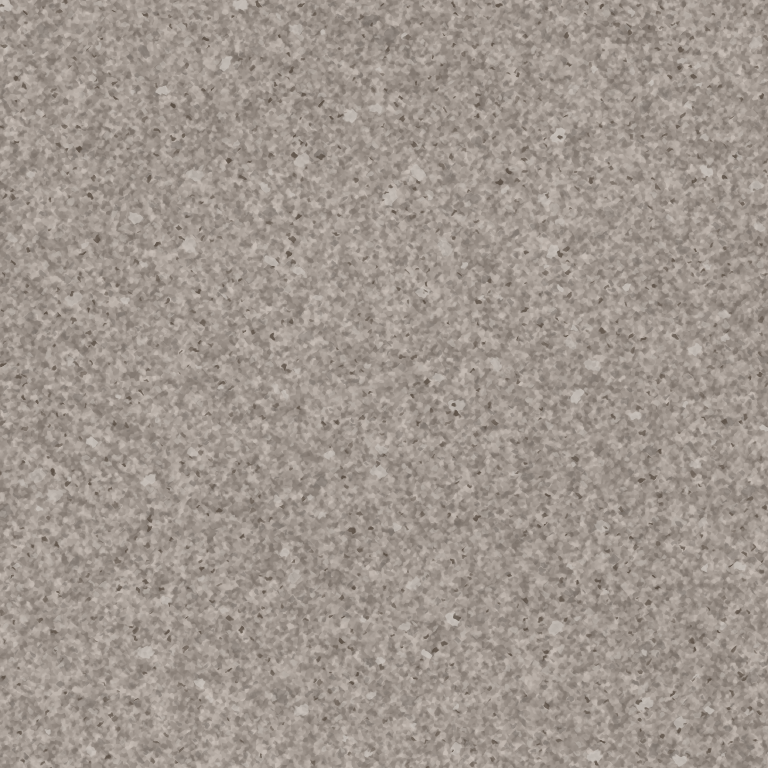
Reproduce this texture procedurally as a WebGL 1 fragment shader.

```glsl
precision highp float;
// Fine grey-beige granite: a soft cellular grain ground with scattered
// pale, grey and dark mineral chips. Each chip layer is a jittered grid of
// small rotated ellipses whose outlines are bent by layered sines.

uniform vec2 u_resolution;

const vec3 GROUND = vec3(0.632, 0.594, 0.563);
const vec3 PALE   = vec3(0.785, 0.760, 0.735);
const vec3 CREAM  = vec3(0.725, 0.696, 0.667);
const vec3 GREY   = vec3(0.480, 0.450, 0.425);
const vec3 UMBER  = vec3(0.340, 0.295, 0.255);

const float COARSE_CELLS = 125.0;  // grain cells across the canvas
const float FINE_CELLS   = 225.0;
const float COARSE_TONE  = 0.082;  // grain contrast
const float FINE_TONE    = 0.065;
const float DRIFT_TONE   = 0.010;  // broad light and dark drift
const float EDGE         = 0.0016; // softness of chip outlines
const float SQUASH       = 1.45;   // chip length over width
const float TILT         = 1.1;    // largest chip angle, radians

vec3 hash3(vec2 cell, float seed) {
  vec3 h = fract(vec3(cell.xyx + seed * 17.31) * vec3(0.1031, 0.1030, 0.0973));
  h += dot(h, h.yxz + 33.33);
  return fract((h.xxy + h.yzz) * h.zyx);
}

// Smooth cellular noise, -1 to 1: blended random tones of nearby cells
float grain(vec2 p, float cells, float seed) {
  vec2 g = p * cells;
  vec2 base = floor(g);
  float tone = 0.0;
  float total = 0.0;
  for (int y = -1; y <= 1; y++) {
    for (int x = -1; x <= 1; x++) {
      vec2 cell = base + vec2(float(x), float(y));
      vec3 h = hash3(cell, seed);
      vec2 d = g - cell - h.xy;
      float weight = exp(-7.0 * dot(d, d));
      tone += weight * (2.0 * h.z - 1.0);
      total += weight;
    }
  }
  return tone / max(total, 0.0001);
}

// Coverage of scattered elliptical chips; radii are in canvas units
float chips(vec2 p, float cells, float density, float rMin, float rMax, float seed) {
  vec2 base = floor(p * cells);
  float edge = max(EDGE, 0.8 / min(u_resolution.x, u_resolution.y));
  float cover = 0.0;
  for (int y = -1; y <= 1; y++) {
    for (int x = -1; x <= 1; x++) {
      vec2 cell = base + vec2(float(x), float(y));
      vec3 place = hash3(cell, seed);
      vec3 form = hash3(cell, seed + 5.7);
      vec2 d = p - (cell + 0.1 + 0.8 * place.xy) / cells;
      float angle = TILT * (2.0 * form.x - 1.0);
      float c = cos(angle);
      float s = sin(angle);
      d = vec2(c * d.x + s * d.y, (c * d.y - s * d.x) * SQUASH);
      float radius = mix(rMin, rMax, form.y * form.y);
      float shape = 1.0 - smoothstep(-edge, edge, length(d) - radius);
      float present = step(place.z, density);
      cover = max(cover, shape * present * mix(0.55, 1.0, form.z));
    }
  }
  return cover;
}

// Small bends that make chip outlines irregular
vec2 bend(vec2 p) {
  vec2 a = sin(p.yx * vec2(410.0, 370.0) + 2.0 * sin(p * 173.0));
  vec2 b = sin(p.yx * vec2(790.0, 860.0) + 3.0 * sin(p * 291.0 + 1.7));
  return 0.0012 * a + 0.0007 * b;
}

float drift(vec2 p) {
  return 0.6 * sin(5.0 * p.x - 3.0 * p.y + 2.0 * sin(4.0 * p.y))
       + 0.4 * sin(9.0 * p.y + 4.0 * p.x + 1.5 * sin(7.0 * p.x));
}

void main() {
  vec2 p = gl_FragCoord.xy / min(u_resolution.x, u_resolution.y);
  vec2 q = p + bend(p);

  // Ground grain
  float coarse = grain(q, COARSE_CELLS, 1.0);
  float fine = grain(p, FINE_CELLS, 2.0);
  float tone = COARSE_TONE * coarse + FINE_TONE * fine;
  vec3 color = GROUND + tone;

  // Chips, from muted and broad to small and strong
  color = mix(color, GREY, 0.60 * chips(q, 28.0, 0.13, 0.005, 0.012, 3.0));
  color = mix(color, CREAM, 0.75 * chips(q, 70.0, 0.28, 0.003, 0.006, 4.0));
  color = mix(color, GREY, 0.65 * chips(q, 80.0, 0.24, 0.0025, 0.005, 5.0));
  color = mix(color, PALE, 0.90 * chips(q, 30.0, 0.18, 0.004, 0.012, 6.0));
  color = mix(color, UMBER, 0.85 * chips(q, 75.0, 0.19, 0.002, 0.0045, 7.0));

  color += DRIFT_TONE * drift(p) + 0.012 * fine;
  gl_FragColor = vec4(clamp(color, 0.0, 1.0), 1.0);
}
```
